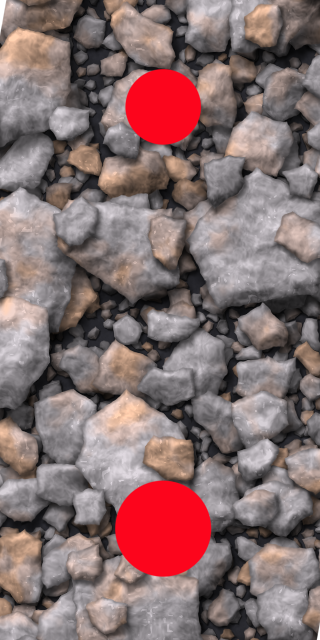
Give the GLSL for this texture, as a WebGL 2 fragment shader.

```glsl
#version 300 es
precision highp float;
// A heap of broken grey and rusty stones with two flat red discs on it.
// Layers of jittered cells, fine gravel first, each hold a faceted convex
// stone; every stone shades its own faces and casts a shadow below it.

uniform vec2 u_resolution;
out vec4 fragColor;

const float TAU = 6.28318;
const vec2 LIGHT = vec2(-0.45, 0.89);
const vec3 GAP = vec3(0.15, 0.15, 0.17);
const vec3 RED = vec3(0.99, 0.02, 0.11);
const vec3 GREY_TINT = vec3(1.01, 0.98, 1.01);
const vec3 BROWN_TINT = vec3(1.10, 0.97, 0.93);
const vec3 RUST_TINT = vec3(1.22, 0.96, 0.78);

float hash(vec2 p) {
  return fract(sin(dot(p, vec2(127.1, 311.7))) * 43758.5);
}

float noise(vec2 p) {
  vec2 i = floor(p), f = fract(p);
  f = f * f * (3.0 - 2.0 * f);
  return mix(mix(hash(i), hash(i + vec2(1, 0)), f.x),
             mix(hash(i + vec2(0, 1)), hash(i + vec2(1, 1)), f.x), f.y);
}

float fbm(vec2 p) {
  float sum = 0.0, amp = 0.533;
  for (int i = 0; i < 4; i++) {
    sum += amp * noise(p);
    p = mat2(1.6, 1.2, -1.2, 1.6) * p + 7.3;
    amp *= 0.5;
  }
  return sum;
}

// Faceted stone around the origin: x = signed distance, y = face brightness.
vec2 stone(vec2 q, vec2 seed) {
  float turn = TAU * hash(seed + 1.3);
  float size = mix(0.40, 0.60, hash(seed + 2.7));
  float flatness = mix(0.55, 0.95, hash(seed + 3.1));
  vec2 tilt = vec2(hash(seed + 4.9), hash(seed + 5.2)) - 0.5;
  float dist = -9.0;
  float weight = exp(-24.0 * (0.22 + 0.5 * dot(q, tilt)));
  float light = weight * (0.59 - 0.16 * dot(tilt, LIGHT));
  for (int i = 0; i < 7; i++) {
    vec2 key = seed + float(i) * 3.7;
    float angle = TAU * (float(i) + 0.75 * hash(key)) / 7.0;
    vec2 n = vec2(cos(angle), sin(angle));
    vec2 axis = vec2(cos(angle - turn), flatness * sin(angle - turn));
    float edge = size * length(axis) * mix(0.82, 1.1, hash(key + 0.6)) - dot(q, n);
    float slope = mix(0.7, 2.8, hash(key + 1.9));
    float w = exp(-24.0 * max(edge * slope, -0.1));
    dist = max(dist, -edge);
    light += w * (0.51 + 0.19 * dot(n, LIGHT));
    weight += w;
  }
  return vec2(dist, light / weight);
}

// Weathered surface: relief, mottling, grains and rusty stains.
vec3 stoneColour(vec2 p, vec2 seed, float light) {
  vec2 s = p + 3.0 * vec2(hash(seed + 6.1), hash(seed + 7.4));
  float mottle = fbm(s * 9.0);
  float relief = fbm(s * 24.0) - fbm(s * 24.0 + LIGHT * 0.45);
  float grain = noise(s * 130.0) - 0.5;
  float grit = smoothstep(0.76, 0.9, noise(s * 95.0)) * smoothstep(0.45, 0.65, mottle);
  float value = light + 0.13 * (hash(seed + 8.8) - 0.5) + 0.22 * (mottle - 0.5);
  value += 0.42 * relief + 0.07 * grain + 0.11 * grit;
  float stain = fbm(s * 6.0 + 20.0) + 0.4 * (hash(seed + 9.5) - 0.5);
  vec3 tint = mix(GREY_TINT, BROWN_TINT, smoothstep(0.46, 0.62, stain));
  tint = mix(tint, RUST_TINT, 0.8 * smoothstep(0.64, 0.78, stain));
  return clamp(value, 0.1, 0.8) * tint;
}

// Lays one layer of stones over the colour below, upper rows first.
vec3 stoneLayer(vec3 below, vec2 p, float cell, float share, float depth, float aa) {
  vec2 home = floor(p / cell);
  for (int j = 1; j >= -1; j--) {
    for (int i = -1; i <= 1; i++) {
      vec2 id = home + vec2(float(i), float(j));
      vec2 seed = id + cell * 370.0;
      if (hash(seed) > share) continue;
      vec2 jitter = vec2(hash(seed + 11.2), hash(seed + 12.6)) - 0.5;
      vec2 q = p / cell - id - 0.5 - 0.55 * jitter;
      vec2 body = stone(q, seed);
      float d = body.x * cell;
      float shadow = stone(q + LIGHT * 0.09, seed).x;
      below *= mix(0.42, 1.0, smoothstep(-0.06, 0.11, shadow));
      if (d < aa) {
        float rim = mix(0.72, 1.0, smoothstep(0.0, 0.013, -d));
        vec3 face = stoneColour(p, seed, body.y) * rim * depth;
        below = mix(below, face, 1.0 - smoothstep(-aa, aa, d));
      }
    }
  }
  return below;
}

float disc(vec2 p, vec2 centre, float radius, float aa) {
  return 1.0 - smoothstep(-aa, aa, length(p - centre) - radius);
}

void main() {
  vec2 p = gl_FragCoord.xy / u_resolution.x;
  float top = u_resolution.y / u_resolution.x;
  float aa = 0.8 / u_resolution.x;
  // Chipped outlines come from bending the plane a little.
  vec2 bend = vec2(fbm(p * 15.0), fbm(p * 15.0 + 31.0)) - 0.5;
  vec2 g = p + 0.035 * bend;
  // Gravel, rubble, stones, boulders, then a few loose stones on top.
  vec3 colour = GAP * (0.7 + 0.6 * fbm(p * 40.0));
  colour = stoneLayer(colour, g, 0.045, 0.90, 0.80, aa);
  colour = stoneLayer(colour, g + 0.37, 0.10, 0.75, 0.92, aa);
  colour = stoneLayer(colour, g + 0.71, 0.21, 0.82, 1.04, aa);
  colour = stoneLayer(colour, g + 0.13, 0.40, 0.42, 1.08, aa);
  colour = stoneLayer(colour, g + 0.59, 0.15, 0.22, 1.06, aa);
  // Pale slivers in two opposite corners.
  float upper = p.x + 0.18 * (top - p.y) - 0.02;
  float lower = 1.0 - p.x + 0.18 * p.y - 0.01;
  colour = mix(vec3(1.0), colour, smoothstep(-aa, aa, min(upper, lower)));
  // Flat red discs.
  float red = max(disc(p, vec2(0.51, 0.833 * top), 0.118, aa),
                  disc(p, vec2(0.51, 0.174 * top), 0.150, aa));
  fragColor = vec4(mix(colour, RED, red), 1.0);
}
```
